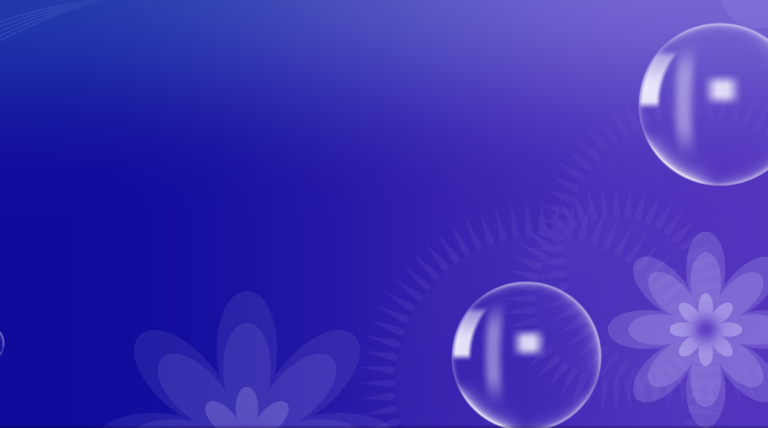
Write a WebGL 1 fragment shader that draws this background.

```glsl
precision highp float;
// Violet-blue gradient with translucent flowers, spiked rings and glossy bubbles.
uniform vec2 u_resolution;

const float TAU = 6.2831853;
const vec3 LAVENDER = vec3(0.80, 0.77, 0.98);

float pixel() { return 1.0 / u_resolution.y; }

// Angle folded into one of n equal sectors, zero at the sector axis
float sectorAngle(vec2 p, float n) {
  float s = TAU / n;
  return mod(atan(p.x, p.y) + 0.5 * s, s) - 0.5 * s;
}

// Eight teardrop petals reaching out to the given length
float petals(vec2 p, float len) {
  float a = sectorAngle(p, 8.0);
  vec2 q = length(p) / len * vec2(sin(a), cos(a));
  float t = clamp(q.y, 0.0, 1.0);
  float halfWidth = 0.47 * pow(t + 0.001, 0.8) * sqrt(1.0 - t);
  float e = pixel() / len;
  return smoothstep(-e, e, halfWidth - abs(q.x)) * step(q.y, 1.0);
}

vec3 addFlower(vec3 col, vec2 p, float size, float strength) {
  col = mix(col, LAVENDER, 0.20 * strength * petals(p, size));
  col = mix(col, LAVENDER, 0.21 * strength * petals(p, size * 0.79));
  col = mix(col, LAVENDER, 0.45 * strength * petals(p, size * 0.37));
  float heart = exp(-dot(p, p) / (size * size * 0.019));
  return mix(col, vec3(0.34, 0.21, 0.75), 0.9 * strength * heart);
}

// Disc fringed with narrow spikes that taper outward
float spikedRing(vec2 p, float inner, float outer, float count) {
  float d = length(p);
  float t = clamp((d - inner) / (outer - inner), 0.0, 1.0);
  float across = abs(sectorAngle(p, count)) * d;
  float halfWidth = 0.0105 * (1.0 - t) * smoothstep(-0.25, 0.2, t);
  float spike = smoothstep(-pixel(), pixel(), halfWidth - across);
  spike *= step(inner, d) * step(d, outer);
  float disc = 1.0 - smoothstep(inner - 0.005, inner + 0.005, d);
  return spike + 0.35 * disc * smoothstep(0.2, 1.0, d / inner);
}

// Rectangle with feathered sides
float softBox(vec2 p, vec2 halfSize, vec2 feather) {
  vec2 m = 1.0 - smoothstep(halfSize - feather, halfSize + feather, abs(p));
  return m.x * m.y;
}

vec3 addBubble(vec3 col, vec2 p, float radius) {
  vec2 q = p / radius;
  float d = length(q);
  float e = 1.5 * pixel() / radius;
  float inside = 1.0 - smoothstep(1.0 - e, 1.0 + e, d);
  vec2 dir = q / max(d, 0.001);
  float bow = sqrt(max(1.0 - q.y * q.y, 0.0));

  // Rim reflections: a thin outline and wider arcs below and to the right
  float rim = 0.45 * pow(min(d, 1.0), 45.0);
  rim += 0.85 * pow(min(d, 1.0), 11.0) * smoothstep(0.80, 1.0, dot(dir, vec2(-0.58, -0.81)));
  rim += 0.45 * pow(min(d, 1.0), 12.0) * smoothstep(0.65, 1.0, dot(dir, vec2(0.92, 0.38)));
  rim += 0.40 * pow(min(d, 1.0), 14.0) * smoothstep(0.75, 1.0, dot(dir, vec2(0.50, -0.87)));
  rim += 0.40 * pow(min(d, 1.0), 22.0) * smoothstep(0.70, 1.0, dir.y);

  // Window reflections: curved side pane, long streak and small square
  float pane = softBox(vec2(q.x + 0.98 * bow - 0.11, q.y - 0.31), vec2(0.11, 0.32), vec2(0.04, 0.06));
  float streak = softBox(vec2(q.x + 0.24 + 0.21 * bow, q.y - 0.05), vec2(0.10, 0.52), vec2(0.08, 0.25));
  float spot = softBox(q - vec2(0.03, 0.18), vec2(0.15, 0.13), vec2(0.11, 0.09));
  float shine = rim + pane * (0.9 - 0.5 * smoothstep(0.2, 0.75, q.y)) + 0.42 * streak + 0.85 * spot;
  return mix(col, vec3(0.97, 0.96, 1.0), inside * clamp(shine, 0.0, 0.95));
}

void main() {
  vec2 uv = gl_FragCoord.xy / u_resolution;
  vec2 p = gl_FragCoord.xy / u_resolution.y;

  // Background: deep blue at left, violet at right, paler along the top
  vec3 col = mix(vec3(0.065, 0.045, 0.61), vec3(0.32, 0.20, 0.74), smoothstep(0.08, 1.0, uv.x));
  vec3 sky = mix(vec3(0.13, 0.23, 0.67), vec3(0.46, 0.40, 0.82), smoothstep(0.0, 0.9, uv.x));
  col = mix(col, sky, pow(smoothstep(0.48, 1.04, uv.y), 1.4));

  // Fine fan of curved lines in the upper left corner
  for (int i = 0; i < 5; i++) {
    float k = float(i);
    float curve = 0.905 + 0.011 * k + (0.52 - 0.045 * k) * p.x - 0.5 * p.x * p.x;
    float line = 1.0 - smoothstep(0.0, 1.5 * pixel(), abs(p.y - curve));
    col = mix(col, vec3(0.40, 0.52, 0.85), 0.22 * line * (1.0 - smoothstep(0.1, 0.26, p.x)));
  }

  // Spiked rings
  float rings = spikedRing(p - vec2(1.267, 0.105), 0.345, 0.425, 72.0);
  rings += spikedRing(p - vec2(1.440, 0.302), 0.190, 0.262, 48.0);
  rings += 0.8 * spikedRing(p - vec2(1.628, 0.419), 0.310, 0.380, 68.0);
  col = mix(col, vec3(0.48, 0.38, 0.82), 0.17 * min(rings, 1.4));

  // Flowers
  col = addFlower(col, p - vec2(0.577, -0.035), 0.355, 0.46);
  col = addFlower(col, p - vec2(1.649, 0.230), 0.229, 1.0);

  // Faint disc at the upper right corner
  float disc = 1.0 - smoothstep(0.085, 0.089, length(p - vec2(1.77, 1.02)));
  col = mix(col, LAVENDER, 0.10 * disc);

  // Bubbles
  col = addBubble(col, p - vec2(1.682, 0.756), 0.189);
  col = addBubble(col, p - vec2(1.230, 0.167), 0.174);
  col = addBubble(col, p - vec2(-0.034, 0.198), 0.043);

  // Darkened lower border
  col *= 1.0 - 0.2 * (1.0 - smoothstep(0.003, 0.007, uv.y));
  gl_FragColor = vec4(col, 1.0);
}
```
